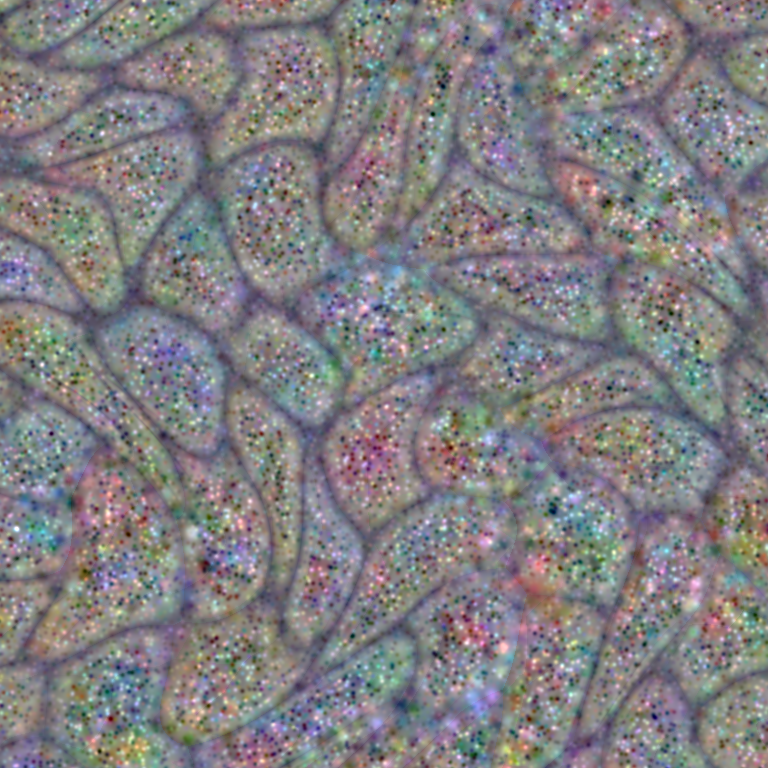
Write a three.js fragment shader that draws this texture.

```glsl
// Curled, crowded pebble-like folds with violet creases, pale rims and speckled skin.
// Two layers of rounded cellular noise are bent by sine shears to form the folds;
// soft random spots at several scales add grain, mottling and pastel tints.
#define FOLDS 7.0
#define SMALL_FOLDS 1.75
#define BEND 0.52
#define GRAIN_SCALE 135.0
#define GRAIN_LUMA 0.62
#define GRAIN_TINT 0.26
#define MOTTLE_SCALE 52.0
#define MOTTLE_LUMA 0.34
#define BASE_COLOR vec3(0.515, 0.510, 0.515)
#define CREASE_COLOR vec3(0.335, 0.315, 0.395)
#define RIM_COLOR vec3(0.640, 0.645, 0.615)
#define LIGHT_DIR vec2(-0.6, 0.8)

varying vec2 vUv;

vec3 hash3(vec2 p) {
  vec3 h = fract(p.xyx * vec3(0.1031, 0.1030, 0.0973));
  h += dot(h, h.yxz + 33.33);
  return fract((h.xxy + h.yzz) * h.zyx);
}

// Sum of soft spots, each with three random weights around zero
vec3 spots(vec2 p) {
  vec2 cell = floor(p);
  vec3 sum = vec3(0.0);
  for (int j = -1; j <= 1; j++) {
    for (int i = -1; i <= 1; i++) {
      vec2 id = cell + vec2(float(i), float(j));
      vec2 d = id + hash3(id + 71.0).xy - p;
      sum += (hash3(id) - 0.5) * exp(-6.0 * dot(d, d));
    }
  }
  return sum;
}

// Alternating shears in turned frames: curls without tearing
vec2 bend(vec2 p) {
  float freq = 0.9;
  float amp = BEND;
  for (int i = 0; i < 4; i++) {
    p.x += amp * sin(freq * p.y + 1.7 * float(i));
    p.y += amp * sin(freq * p.x + 4.1 + 2.3 * float(i));
    p = mat2(0.8, 0.6, -0.6, 0.8) * p;
    freq *= 1.6;
    amp *= 0.62;
  }
  return p;
}

// Rounded cells: x = distance to the border, yz = offset from centre, w = random id
vec4 foldCell(vec2 p) {
  vec2 cell = floor(p);
  vec2 nearId = cell;
  vec2 nearOff = vec2(0.0);
  float best = 9.0;
  for (int j = -1; j <= 1; j++) {
    for (int i = -1; i <= 1; i++) {
      vec2 id = cell + vec2(float(i), float(j));
      vec2 off = id + hash3(id).xy - p;
      float d = dot(off, off);
      if (d < best) { best = d; nearId = id; nearOff = off; }
    }
  }
  float borders = 0.0;
  for (int j = -2; j <= 2; j++) {
    for (int i = -2; i <= 2; i++) {
      if (i == 0 && j == 0) continue;
      vec2 id = nearId + vec2(float(i), float(j));
      vec2 off = id + hash3(id).xy - p;
      float d = dot(0.5 * (off + nearOff), normalize(off - nearOff));
      borders += exp(-16.0 * d);
    }
  }
  return vec4(-log(borders) / 16.0, -nearOff, hash3(nearId + 19.0).z);
}

// Warm-cool and green-violet shifts of roughly constant brightness
vec3 tint(vec2 amount) {
  return amount.x * vec3(0.8, 0.0, -1.0) + amount.y * vec3(-0.7, 0.6, -0.4);
}

// Lays the pale rim and dark crease of one fold layer over a colour
vec3 drawFold(vec3 color, float d, float strength) {
  float rim = smoothstep(0.03, 0.11, d) * (1.0 - smoothstep(0.12, 0.25, d));
  float crease = 1.0 - smoothstep(-0.02, 0.085, d);
  color = mix(color, RIM_COLOR, 0.36 * rim * strength);
  return mix(color, CREASE_COLOR, 0.85 * crease * strength);
}

void main() {
  // Fold layers and the rough patches where they fade
  vec2 p = bend(vUv * FOLDS + 3.0);
  vec4 big = foldCell(p);
  vec4 small = foldCell(p * SMALL_FOLDS + 11.0);
  vec3 region = spots(vUv * 5.0 + 7.0);
  float rough = smoothstep(-0.02, 0.18, region.x);
  float smallStrength = 0.65 * smoothstep(-0.12, 0.12, region.y) * (1.0 - rough);

  // Pillow shading and pastel tints
  float relief = dot(big.yz, LIGHT_DIR) + 0.5 * dot(small.yz, LIGHT_DIR);
  vec3 color = BASE_COLOR + 0.06 * relief;
  color += tint(0.22 * spots(vUv * 17.0).xy + 0.07 * (vec2(big.w, small.w) - 0.5));
  color += tint(0.05 * big.yz);
  color = drawFold(color, small.x, smallStrength);
  color = drawFold(color, big.x, 1.0 - 0.6 * rough);

  // Speckled skin, smoother along the rims
  float skin = mix(0.32, 1.0, smoothstep(0.04, 0.25, big.x));
  vec3 grain = spots(vUv * GRAIN_SCALE);
  vec3 mottle = spots(vUv * MOTTLE_SCALE + 31.0);
  color += skin * (GRAIN_LUMA * grain.x + tint(GRAIN_TINT * grain.yz));
  color += mix(0.5, 1.3, rough) * (MOTTLE_LUMA * mottle.x + tint(0.2 * mottle.yz));
  color += 0.022 * skin * sin(60.0 * big.x);
  gl_FragColor = vec4(clamp(color, 0.0, 1.0), 1.0);
}
```
